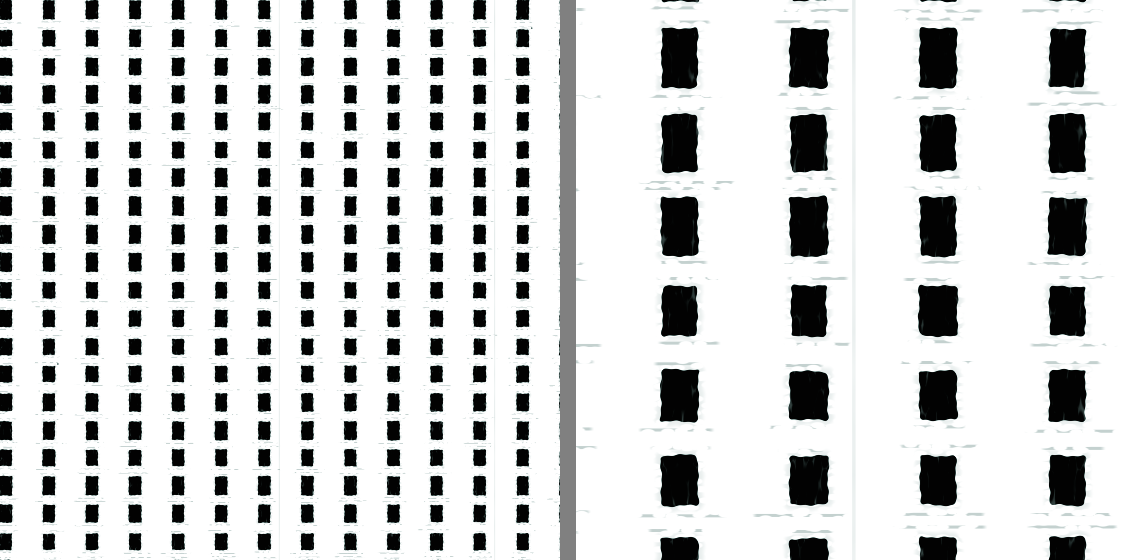
Left, the full canvas; right, a detail of the centre.
This pattern is drawn by a Shadertoy shader. Its source:

```glsl
// Columns of small inked blocks on white paper, like a worn screen print.
// Each block is a rounded box with uneven sides and its own size and slant.
// Wrapped cell ids and wrapped cellular noise make the sheet tile.

#define GRID vec2(13.0, 20.0)
#define ORIGIN vec2(0.0104, 0.0320)
#define HALF_SIZE vec2(0.0110, 0.0162)
#define CORNER 0.0020
#define WOBBLE 0.0004
#define ROW_VARIATION 0.0030
#define SLANT 0.07
#define STREAK_GAP 0.0048
#define STREAK_TONE 0.20
#define SCRATCH_TONE 0.22
#define INK_TONE 0.008

float hash(vec2 p) {
    vec3 a = fract(p.xyx * vec3(0.1031, 0.1030, 0.0973));
    a += dot(a, a.yzx + 33.33);
    return fract((a.x + a.y) * a.z);
}

// Distance to the nearest scattered point; wraps for whole frequencies.
float cellular(vec2 uv, vec2 freq) {
    vec2 p = uv * freq;
    vec2 base = floor(p);
    float nearest = 2.0;
    for (int j = -1; j <= 1; j++) {
        for (int i = -1; i <= 1; i++) {
            vec2 cell = base + vec2(i, j);
            vec2 id = mod(cell, freq);
            vec2 seedPoint = cell + vec2(hash(id + 3.7), hash(id + 71.3));
            nearest = min(nearest, length(p - seedPoint));
        }
    }
    return nearest;
}

float layeredSines(float x, float phase) {
    return sin(x * 330.0 + phase) + 0.6 * sin(x * 870.0 + phase * 2.3);
}

float roundBox(vec2 p, vec2 halfSize, float radius) {
    vec2 e = abs(p) - halfSize + radius;
    return length(max(e, 0.0)) + min(max(e.x, e.y), 0.0) - radius;
}

// Anti-aliased band around a zero distance.
float band(float dist, float halfWidth, float px) {
    return 1.0 - smoothstep(halfWidth - 0.5 * px, halfWidth + 0.5 * px, abs(dist));
}

// Ink ramp from black to white with a cool green tint in the middle greys.
vec3 inkRamp(float tone) {
    float tint = 4.0 * tone * (1.0 - tone);
    return clamp(vec3(tone) + tint * vec3(-0.050, 0.030, 0.020), 0.0, 1.0);
}

void mainImage(out vec4 fragColor, in vec2 fragCoord) {
    vec2 uv = fragCoord / iResolution.xy;
    float px = 1.0 / min(iResolution.x, iResolution.y);

    // Cell centred on its block
    vec2 p = (uv - ORIGIN) * GRID;
    vec2 nearestCell = floor(p + 0.5);
    vec2 id = mod(nearestCell, GRID);
    vec2 q = (p - nearestCell) / GRID;
    float seed = hash(id + 11.0);
    float rowSeed = hash(vec2(id.y, 5.0));

    // Variation shared by a row, then by each block
    q.y += (hash(vec2(id.y, 19.0)) - 0.5) * ROW_VARIATION;
    vec2 halfSize = HALF_SIZE;
    halfSize.y += (rowSeed - 0.6) * ROW_VARIATION;
    halfSize += (vec2(seed, hash(id + 43.0)) - 0.5) * 0.0012;

    // Uneven, slightly slanted block
    float phase = seed * 40.0;
    vec2 b = q + q.yx * (vec2(hash(id + 7.0), hash(id + 29.0)) - 0.5) * vec2(0.5, 1.0) * SLANT;
    vec2 side = vec2(layeredSines(q.y, phase + sign(q.x)),
                     layeredSines(q.x, phase + 2.0 * sign(q.y)));
    float d = roundBox(b, halfSize + WOBBLE * side, CORNER);
    float ink = 1.0 - smoothstep(-0.6 * px, 0.6 * px, d);

    // Upright scratches that lighten the ink near its edges
    float scratch = smoothstep(0.65, 0.95, cellular(uv, vec2(330.0, 90.0)));
    scratch *= smoothstep(-0.008, -0.001, d);
    float inkTone = INK_TONE + SCRATCH_TONE * scratch;

    // Broken pale streaks above and below each block
    float breaks = smoothstep(0.38, 0.58, cellular(uv, vec2(120.0, 260.0)));
    float streakSeed = hash(id + 57.0 + step(0.0, q.y) * 31.0);
    float gap = STREAK_GAP + (streakSeed - 0.5) * 0.0030;
    float streak = band(abs(q.y) - halfSize.y - gap, 0.0009, px) * breaks;
    float reach = mix(0.014, 0.030, streakSeed);
    streak *= 1.0 - smoothstep(reach - 0.004, reach, abs(q.x + (seed - 0.5) * 0.012));

    // Faint haze beside the ink
    float haze = breaks * (1.0 - smoothstep(0.001, 0.005, d));
    float paperTone = 1.0 - STREAK_TONE * max(streak, 0.35 * haze);

    // Two hairlines down the sheet and a few stray specks
    float hairColumn = step(5.5, id.x) * step(abs(mod(id.x, 5.0) - 1.0), 0.5);
    float hairFade = 0.5 + 0.5 * cellular(uv, vec2(60.0, 24.0));
    paperTone -= 0.09 * hairColumn * hairFade * band(q.x - 0.0268, 0.0010, px);
    float speck = step(0.985, hash(id + 83.0));
    speck *= band(length(q - vec2(0.016, 0.018)), 0.0014, px);
    paperTone = mix(paperTone, 0.35, speck);

    fragColor = vec4(inkRamp(mix(paperTone, inkTone, ink)), 1.0);
}
```
